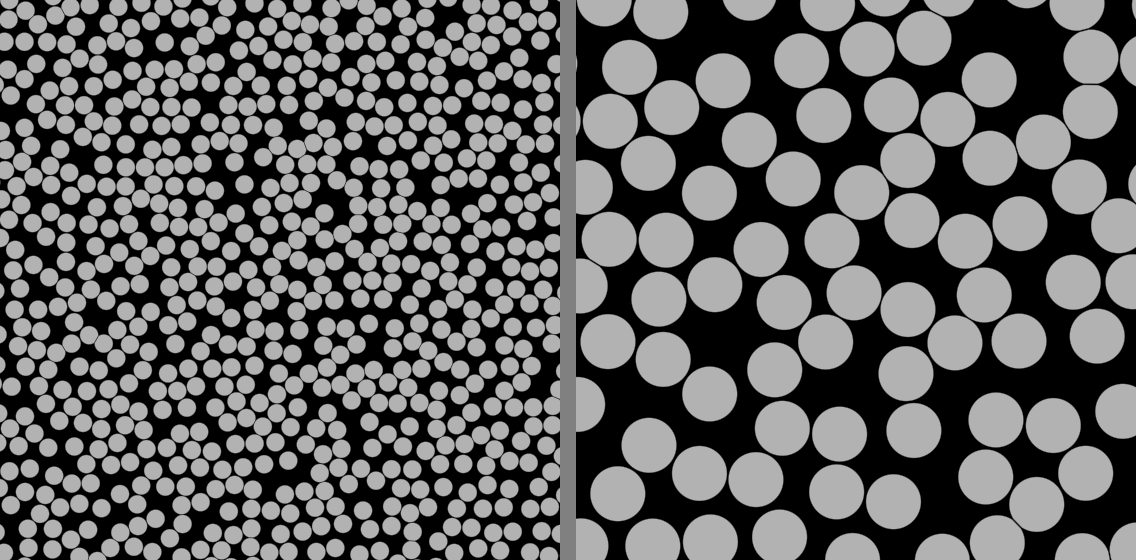
Left, the full canvas; right, a detail of the centre.
Reproduce this pattern procedurally as a WebGL 2 fragment shader.

```glsl
#version 300 es
precision highp float;
precision highp int;
// Equal grey discs packed at random, without overlap, on black.

uniform vec2 u_resolution;
out vec4 outColor;

const vec3 BACKGROUND = vec3(0.0);
const vec3 DISC_GREY = vec3(0.70);
const float SPACING = 0.0418;      // mean disc spacing, in canvas heights
const float RADIUS = 0.391;        // lengths from here on are in spacings
const float CLEARANCE = 1.05;      // wanted centre distance, in diameters
const float PUSH = 0.54;           // share of an overlap removed per step
const float JITTER = 0.45;         // largest random offset from the lattice
const float SEAM = 0.02;           // dark gap kept between touching discs
const float EDGE_PIXELS = 1.3;     // width of the smoothed rim
const float ROW_HEIGHT = 0.8660254;
const float TAU = 6.2831853;

const int STEPS = 4;               // relaxation steps
const int REACH = STEPS + 1;       // each step uses up one ring of cells
const int SIDE = 2 * REACH + 1;

vec4 discs[SIDE * SIDE];           // xy: centre, zw: centre after the step

uint scramble(uint n) {
    n = n * 747796405u + 2891336453u;
    n = ((n >> ((n >> 28u) + 4u)) ^ n) * 277803737u;
    return (n >> 22u) ^ n;
}

vec2 hash2(ivec2 cell) {
    uint a = scramble(uint(cell.x + 512) + scramble(uint(cell.y + 512)));
    uint b = scramble(a + 17u);
    return vec2(a >> 8u, b >> 8u) / 16777216.0;
}

int slot(int x, int y) {
    return (y + REACH) * SIDE + x + REACH;
}

float rowShift(int row) {
    return 0.5 * float(row & 1);
}

// Staggered lattice point moved by a random offset
vec2 scatteredCentre(ivec2 cell) {
    vec2 home = vec2(float(cell.x) + 0.5 + rowShift(cell.y),
                     (float(cell.y) + 0.5) * ROW_HEIGHT);
    vec2 h = hash2(cell);
    float angle = TAU * h.x;
    return home + JITTER * sqrt(h.y) * vec2(cos(angle), sin(angle));
}

// Push that frees one disc from its eight neighbours
vec2 repulsion(int x, int y) {
    vec2 centre = discs[slot(x, y)].xy;
    vec2 shift = vec2(0.0);
    for (int j = -1; j <= 1; j++)
    for (int i = -1; i <= 1; i++) {
        if (i == 0 && j == 0) continue;
        vec2 away = centre - discs[slot(x + i, y + j)].xy;
        float gap = max(length(away), 0.001);
        shift += away / gap * max(2.0 * RADIUS * CLEARANCE - gap, 0.0);
    }
    return PUSH * shift;
}

void relaxDiscs(ivec2 cell) {
    for (int y = -REACH; y <= REACH; y++)
    for (int x = -REACH; x <= REACH; x++)
        discs[slot(x, y)] = vec4(scatteredCentre(cell + ivec2(x, y)), 0.0, 0.0);

    for (int ring = REACH - 1; ring >= 1; ring--) {
        for (int y = -ring; y <= ring; y++)
        for (int x = -ring; x <= ring; x++)
            discs[slot(x, y)].zw = discs[slot(x, y)].xy + repulsion(x, y);
        for (int y = -ring; y <= ring; y++)
        for (int x = -ring; x <= ring; x++)
            discs[slot(x, y)].xy = discs[slot(x, y)].zw;
    }
}

// Signed distance to the nearest disc, cut where two discs would meet
float discDistance(vec2 p) {
    vec2 nearest = vec2(1000.0), second = vec2(2000.0);
    for (int y = -1; y <= 1; y++)
    for (int x = -1; x <= 1; x++) {
        vec2 toDisc = discs[slot(x, y)].xy - p;
        if (dot(toDisc, toDisc) < dot(nearest, nearest)) {
            second = nearest;
            nearest = toDisc;
        } else if (dot(toDisc, toDisc) < dot(second, second)) {
            second = toDisc;
        }
    }
    float border = dot(0.5 * (nearest + second), normalize(second - nearest));
    return max(length(nearest) - RADIUS, 0.5 * SEAM - border);
}

void main() {
    vec2 p = gl_FragCoord.xy / (u_resolution.y * SPACING);
    int row = int(floor(p.y / ROW_HEIGHT));
    int column = int(floor(p.x - rowShift(row)));
    relaxDiscs(ivec2(column, row));

    float rim = EDGE_PIXELS / (u_resolution.y * SPACING);
    float cover = clamp(0.5 - discDistance(p) / rim, 0.0, 1.0);
    outColor = vec4(mix(BACKGROUND, DISC_GREY, cover), 1.0);
}
```
